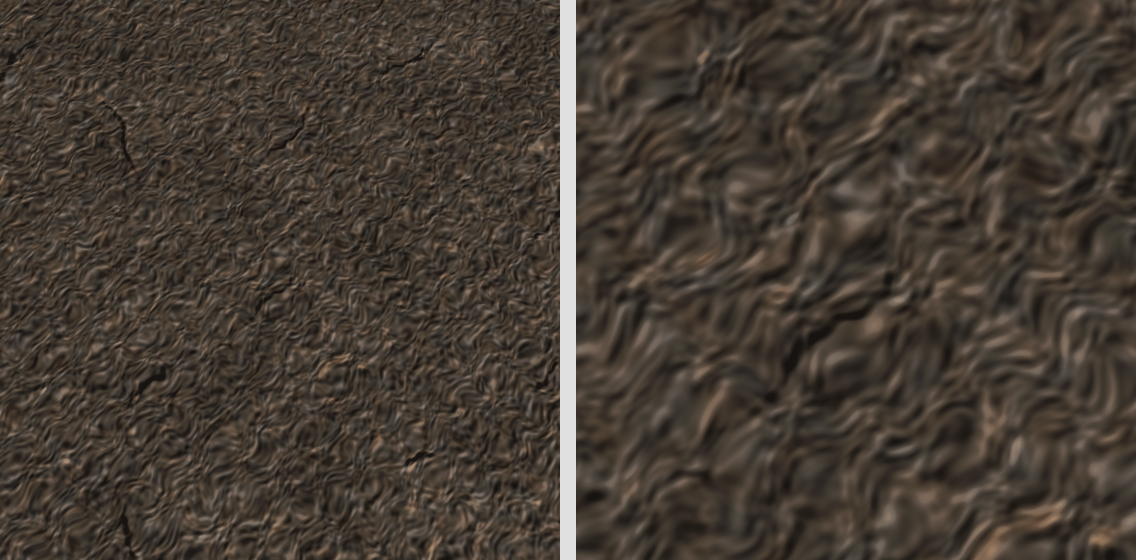
Left, the full canvas; right, a detail of the centre.
A WebGL 1 fragment shader for this texture:

```glsl
precision highp float;
// Rough dark brown rock: slanted grains lit from the upper left, with pale
// flecks and a few short cracks. Layered gradient noise gives a relief tone,
// which a colour ramp turns into stone; grains grow finer towards the top.

uniform vec2 u_resolution;

const float GRAIN_ANGLE = 0.72;
const vec2 GRAIN_STRETCH = vec2(0.6, 1.0);

float hash(vec2 p) {
  vec3 q = fract(vec3(p.xyx) * 0.1031);
  q += dot(q, q.yzx + 33.33);
  return fract((q.x + q.y) * q.z);
}

vec2 hash2(vec2 p) {
  return vec2(hash(p), hash(p + vec2(41.3, 17.7)));
}

vec2 rotate(vec2 p, float angle) {
  float c = cos(angle), s = sin(angle);
  return vec2(c * p.x + s * p.y, c * p.y - s * p.x);
}

float cornerSlope(vec2 cell, vec2 corner, vec2 f) {
  float a = 6.2832 * hash(cell + corner);
  return dot(vec2(cos(a), sin(a)), f - corner);
}

// Gradient noise scaled to a spread of about one.
float noise(vec2 p) {
  vec2 cell = floor(p), f = fract(p);
  vec2 w = f * f * f * (f * (f * 6.0 - 15.0) + 10.0);
  float low = mix(cornerSlope(cell, vec2(0.0), f), cornerSlope(cell, vec2(1.0, 0.0), f), w.x);
  float high = mix(cornerSlope(cell, vec2(0.0, 1.0), f), cornerSlope(cell, vec2(1.0), f), w.x);
  return 4.7 * mix(low, high, w.y);
}

// Three sizes of grain, stretched along x.
float grainHeight(vec2 p) {
  vec2 q = p * GRAIN_STRETCH;
  return 0.62 * noise(q * 54.0 + 100.0)
       + 0.62 * noise(q * 97.0 + 230.0)
       + 0.48 * noise(q * 165.0 + 370.0);
}

// Scattered pale chips: x is coverage, y a random tint.
vec2 flecks(vec2 p, float density) {
  vec2 cell = floor(p), best = vec2(0.0);
  for (int j = -1; j <= 1; j++) {
    for (int i = -1; i <= 1; i++) {
      vec2 id = cell + vec2(float(i), float(j));
      vec2 d = p - id - hash2(id + 500.0);
      float size = mix(0.2, 0.5, hash(id + 610.0));
      float r = length(rotate(d, hash(id + 720.0) - 0.5) * vec2(0.75, 1.2));
      float cover = (1.0 - smoothstep(0.35 * size, size, r)) * step(hash(id + 830.0), density);
      if (cover > best.x) best = vec2(cover, hash(id + 940.0));
    }
  }
  return best;
}

// One wandering crack: x is the dark gap, y the lit lip along its lower side.
vec2 crack(vec2 p, float angle, float halfLength, float width, float seed) {
  vec2 d = rotate(p, angle);
  d.y += 0.006 * noise(vec2(d.x * 13.0, seed)) + 0.002 * noise(vec2(d.x * 55.0, seed + 9.5));
  float taper = 1.0 - smoothstep(0.3, 1.0, abs(d.x) / halfLength);
  float gap = width * taper * clamp(0.6 + 0.5 * noise(vec2(d.x * 22.0, seed + 4.5)), 0.1, 1.5);
  float dark = taper * (1.0 - smoothstep(0.4 * gap, gap + 0.004, abs(d.y)));
  float lip = taper * (1.0 - smoothstep(0.0, 0.008, abs(d.y + gap + 0.007)));
  return vec2(dark, lip);
}

vec2 allCracks(vec2 p) {
  vec2 total = vec2(0.0);
  for (int i = 0; i < 10; i++) {
    float n = float(i);
    vec2 centre = fract(vec2(0.22, 0.76) + n * vec2(0.7549, 0.5698));
    vec2 r = hash2(vec2(n, 7.0)), s = hash2(vec2(n, 19.0));
    float steep = step(0.75, r.y);
    float angle = 0.55 + 0.35 * r.x + 1.15 * steep;
    float width = mix(0.001, 0.009, s.y * s.y);
    total = max(total, crack(p - centre, angle, mix(0.05, 0.14, s.x), width, n * 11.0 + 0.5));
  }
  return total;
}

// Stone colour for a tone of mean zero and spread one.
vec3 stoneRamp(float tone) {
  vec3 c = mix(vec3(0.09, 0.075, 0.065), vec3(0.14, 0.12, 0.10), smoothstep(-3.0, -1.8, tone));
  c = mix(c, vec3(0.20, 0.17, 0.15), clamp((tone + 1.8) / 0.9, 0.0, 1.0));
  c = mix(c, vec3(0.25, 0.22, 0.18), clamp((tone + 0.9) / 0.8, 0.0, 1.0));
  c = mix(c, vec3(0.30, 0.26, 0.22), clamp((tone + 0.1) / 0.75, 0.0, 1.0));
  c = mix(c, vec3(0.36, 0.31, 0.27), clamp((tone - 0.65) / 0.75, 0.0, 1.0));
  c = mix(c, vec3(0.46, 0.40, 0.35), clamp((tone - 1.4) / 0.8, 0.0, 1.0));
  return mix(c, vec3(0.62, 0.54, 0.46), smoothstep(2.2, 4.2, tone));
}

void main() {
  vec2 uv = gl_FragCoord.xy / min(u_resolution.x, u_resolution.y);

  // Receding ground, turned along the grain and gently warped.
  vec2 ground = (uv - 0.5) * (0.85 + 0.35 * uv.y);
  vec2 p = rotate(ground, GRAIN_ANGLE) + 3.0;
  p += 0.0035 * vec2(noise(ground * 23.0 + 60.0), noise(ground * 23.0 + 90.0));

  // Grain relief under slanting light.
  float height = grainHeight(p);
  float relief = height - grainHeight(p + vec2(0.001, 0.006));
  float patches = noise(ground * 7.0 + 150.0);
  float tone = (0.54 * height + 0.44 * relief) * (1.08 - 0.2 * uv.y) + 0.22 * patches;

  // Chips, then cracks roughened by the grain.
  vec2 chip = flecks(p * vec2(30.0, 44.0), mix(0.13, 0.07, uv.y));
  vec2 cracks = allCracks(uv);
  tone += 1.7 * chip.x + 0.9 * cracks.y * (1.0 - cracks.x);
  tone -= cracks.x * (2.6 - 0.5 * height);

  // Slight drift between warm and grey stone.
  float warmth = 0.025 * noise(p * 38.0 + 270.0) + 0.14 * chip.x * (chip.y - 0.35);
  vec3 colour = stoneRamp(tone) * (1.0 + warmth * vec3(1.0, 0.0, -1.0));
  gl_FragColor = vec4(colour, 1.0);
}
```
